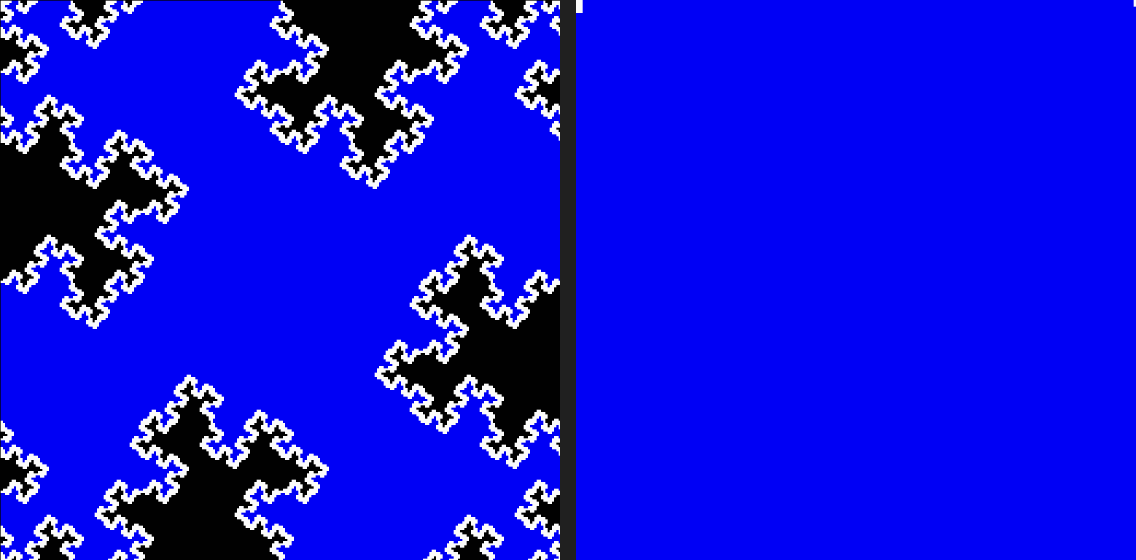
Left: the whole. Right: its middle third, enlarged.
Write a WebGL 2 fragment shader that draws this pattern.

```glsl
#version 300 es
precision highp float;

uniform vec2 u_resolution;
out vec4 fragColor;

// 1 if a fine grid cell lies in the quadratic Koch island of the unit square
float insideIsland(vec2 cell) {
    for (int level = 0; level < 4; level++) {
        vec2 local = mod(cell, 4.0) - 1.5;
        cell = floor(cell / 4.0);
        // Notch cells belong to the neighbouring block
        if (local.y == 3.0 * local.x) cell.y += sign(local.y);
        if (local.x == -3.0 * local.y) cell.x += sign(local.x);
    }
    return cell == vec2(0.0) ? 1.0 : 0.0;
}

vec3 islandColor(vec2 uv) {
    vec2 grid = uv * 256.0 + vec2(-1.0, 1.0) / 3.0;
    vec3 black = vec3(0.005);

    // Thin border on the left and top
    if (grid.x < 0.0 || grid.y >= 256.0) return black;

    // Cells around the lattice point; mixed ones mark the outline
    vec2 cell = floor(grid);
    float count = 0.0;
    for (int i = 0; i < 4; i++) {
        count += insideIsland(cell + vec2(-(i & 1), i >> 1));
    }
    if (count == 0.0) return black;
    return count == 4.0 ? vec3(0.0, 0.0, 0.96) : vec3(0.985);
}

void main() {
    // Average a 3 by 3 set of samples for smooth edges
    vec3 color = vec3(0.0);
    for (int i = 0; i < 9; i++) {
        vec2 jitter = (vec2(i % 3, i / 3) - 1.0) / 3.0;
        color += islandColor((gl_FragCoord.xy + jitter) / u_resolution);
    }
    fragColor = vec4(color / 9.0, 1.0);
}
```
